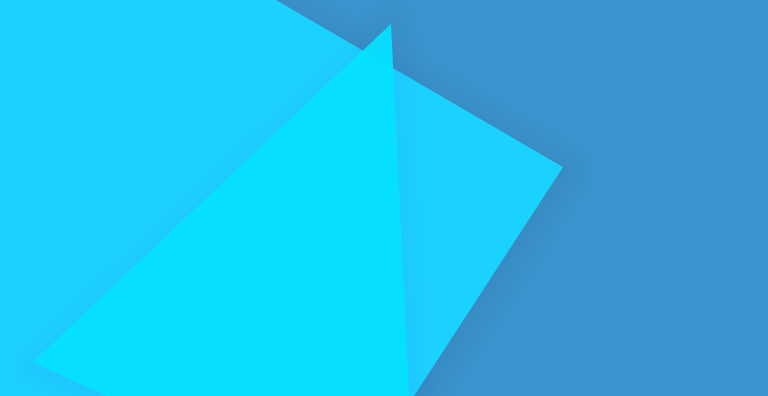
A WebGL 1 fragment shader for this background:

```glsl
precision mediump float;
// Two overlapping cyan sheets with soft shadows on a flat blue ground.

#define GROUND vec3(0.23, 0.58, 0.805)
#define SHEET vec3(0.105, 0.825, 1.0)
#define FRONT vec3(0.02, 0.88, 1.0)
#define SHEET_SHADE vec3(0.19, 0.46, 0.66)
#define FRONT_SHADE vec3(0.17, 0.62, 0.97)
#define SHADOW_WIDTH 0.11
#define SHADOW_DROP vec2(0.0, -0.012)
#define FRONT_OPACITY 0.93

uniform vec2 u_resolution;

float cross2(vec2 a, vec2 b) {
  return a.x * b.y - a.y * b.x;
}

// Distance to a segment in x, signed side of its line in y
vec2 edge(vec2 p, vec2 a, vec2 b) {
  vec2 along = b - a;
  vec2 offset = p - a;
  float t = clamp(dot(offset, along) / dot(along, along), 0.0, 1.0);
  return vec2(length(offset - along * t), cross2(along, offset));
}

// Signed distance to a counter-clockwise triangle, negative inside
float triangle(vec2 p, vec2 a, vec2 b, vec2 c) {
  vec2 ab = edge(p, a, b);
  vec2 bc = edge(p, b, c);
  vec2 ca = edge(p, c, a);
  float side = min(ab.y, min(bc.y, ca.y));
  float dist = min(ab.x, min(bc.x, ca.x));
  return side > 0.0 ? -dist : dist;
}

// Large sheet whose corner points right
float sheetDistance(vec2 p) {
  return triangle(p, vec2(1.4217, 0.578), vec2(-0.7525, 1.844), vec2(-0.083, -1.734));
}

// Tall front sheet, its lowest corner below the canvas
float frontDistance(vec2 p) {
  return triangle(p, vec2(0.9874, 0.9397), vec2(0.0833, 0.0854), vec2(1.05, -0.356));
}

float shadow(float dist) {
  return 1.0 - smoothstep(-SHADOW_WIDTH, SHADOW_WIDTH, dist);
}

float cover(float dist) {
  float halfPixel = 0.6 / u_resolution.y;
  return 1.0 - smoothstep(-halfPixel, halfPixel, dist);
}

void main() {
  vec2 p = gl_FragCoord.xy / u_resolution.y;
  float sheet = cover(sheetDistance(p));
  float front = cover(frontDistance(p));

  // Ground and large sheet
  vec3 color = mix(GROUND, SHEET_SHADE, 0.55 * shadow(sheetDistance(p - SHADOW_DROP)));
  color = mix(color, SHEET, sheet);

  // Front sheet, its shadow hidden beneath itself
  float shade = shadow(frontDistance(p - SHADOW_DROP)) * (1.0 - front);
  vec3 shadeColor = mix(SHEET_SHADE, FRONT_SHADE, sheet);
  color = mix(color, shadeColor, 0.4 * shade);
  color = mix(color, FRONT, front * FRONT_OPACITY);

  gl_FragColor = vec4(color, 1.0);
}
```
